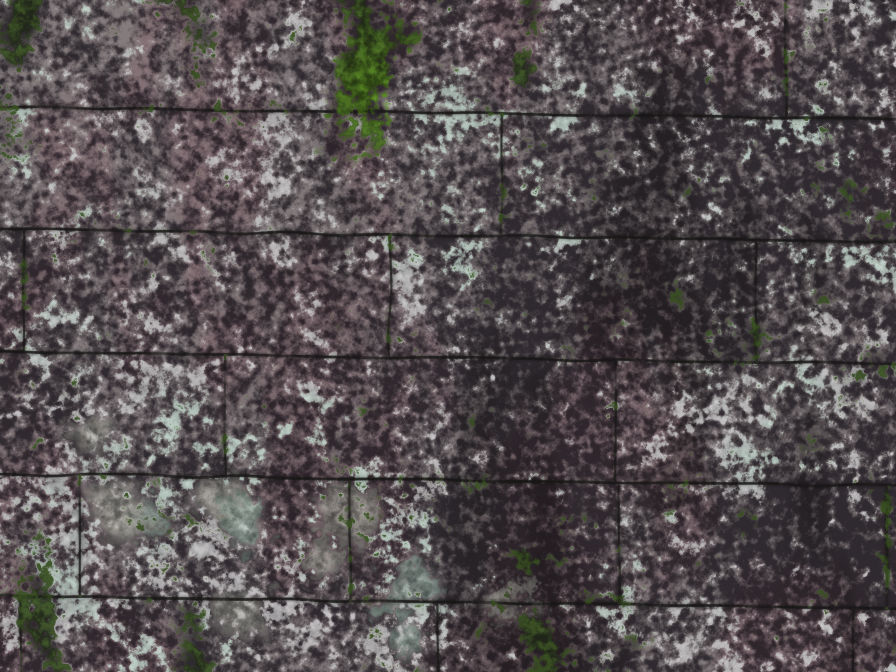
Give the GLSL for this texture, as a Shadertoy shader.

```glsl
float hash(vec2 p) {
    return fract(sin(dot(p, vec2(127.1, 311.7))) * 43758.5453);
}

float noise(vec2 p) {
    vec2 i = floor(p), f = fract(p);
    f = f * f * (3.0 - 2.0 * f);
    return mix(mix(hash(i), hash(i + vec2(1, 0)), f.x),
               mix(hash(i + vec2(0, 1)), hash(i + vec2(1, 1)), f.x), f.y);
}

float fbm(vec2 p) {
    float sum = 0.0, amp = 0.533;
    for (int i = 0; i < 4; i++) {
        sum += amp * noise(p);
        p = mat2(1.6, 1.2, -1.2, 1.6) * p + 17.3;
        amp *= 0.5;
    }
    return sum;
}

// Distance to the nearest whole multiple of a period
float gridDistance(float x, float period) {
    return abs(fract(x / period + 0.5) - 0.5) * period;
}

void mainImage(out vec4 fragColor, in vec2 fragCoord) {
    vec2 p = fragCoord / iResolution.y;
    float pixel = 1.0 / iResolution.y;
    float grain = fbm(mat2(0.8, 0.6, -0.6, 0.8) * p * 105.0);
    float clump = fbm(mat2(0.8, -0.6, 0.6, 0.8) * p * 34.0 + 5.0);
    float broad = fbm(p * 5.0 + 31.0);

    // Slightly sloping courses; each has its own joint offset and block length
    vec2 bond[6] = vec2[6](vec2(0.65, 0.62), vec2(0.52, 0.40), vec2(0.335, 0.58),
                           vec2(0.035, 0.545), vec2(0.746, 0.90), vec2(0.54, 0.63));
    vec2 q = p + 0.005 * (vec2(noise(p * 14.0), noise(p * 14.0 + 40.0)) - 0.5);
    float level = q.y + 0.014 * q.x - 0.113;
    float course = floor(level / 0.182);
    float height = fract(level / 0.182);
    vec2 joint = bond[int(clamp(course + 1.0, 0.0, 5.0))];
    float along = q.x - joint.x;
    float blockTone = hash(vec2(floor(along / joint.y), course)) - 0.5;
    float bedGap = gridDistance(level, 0.182);
    float endGap = gridDistance(along, joint.y);

    // Pitted purple-grey stone
    float tone = 0.8 * grain + 0.2 * clump + 0.32 * (broad - 0.5) + 0.08 * blockTone - 0.07 * (p.x - 0.67);
    vec3 color = mix(vec3(0.185, 0.165, 0.185), vec3(0.52, 0.485, 0.49), smoothstep(0.30, 0.75, tone));
    float rust = smoothstep(0.48, 0.68, fbm(vec2(p.x * 9.0, p.y * 4.0) + 60.0));
    color *= mix(vec3(1.0), vec3(1.0, 0.91, 0.94), rust);

    // Dark water stains running down
    float stain = smoothstep(0.48, 0.70, fbm(vec2(p.x * 10.0, p.y * 3.5) + 12.0));
    color *= 1.0 - 0.24 * stain * smoothstep(0.2, 0.9, p.x);

    // Pale granular lichen crust, denser at lower left and along upper block edges
    float lowerLeft = 1.0 - smoothstep(0.1, 0.95, length(p * vec2(0.9, 1.2)));
    float cover = 0.20 * (broad - 0.5) + 0.07 * lowerLeft + 0.05 * blockTone
                + 0.05 * smoothstep(0.6, 1.0, height) - 0.05 * stain;
    float crust = smoothstep(0.57, 0.70, 0.5 * clump + 0.5 * grain + cover);
    float tint = smoothstep(0.48, 0.68, fbm(p * 6.0 + 80.0));
    vec3 crustColor = mix(vec3(0.64, 0.635, 0.64), vec3(0.62, 0.68, 0.65), tint);
    color = mix(color, crustColor * (0.68 + 0.68 * grain), 0.92 * crust);

    // Round lichen colonies, mostly low on the left
    for (int i = 0; i < 12; i++) {
        float id = float(i);
        vec2 seed = vec2(hash(vec2(id, 3.1)), hash(vec2(id, 8.7)));
        vec2 center = vec2(0.04 + 0.75 * seed.x, 0.02 + 0.40 * seed.y * (1.2 - seed.x));
        float radius = mix(0.016, 0.05, hash(vec2(id, 5.3)));
        float edge = length(p - center) - radius + 0.09 * (clump - 0.5) + 0.07 * (grain - 0.5);
        vec3 colony = mix(vec3(0.57, 0.57, 0.54), vec3(0.56, 0.64, 0.60), step(0.7, hash(vec2(id, 1.9))));
        color = mix(color, colony * (0.5 + grain), 0.68 * (1.0 - smoothstep(-0.018, 0.008, edge)));
    }

    // Open joints with softly shaded lips
    float bed = 1.0 - smoothstep(0.0008, 0.0018 + pixel, bedGap);
    float end = 1.0 - smoothstep(0.0005, 0.0014 + pixel, endGap);
    color *= 0.82 + 0.18 * smoothstep(0.001, 0.008, min(bedGap, endGap));
    float open = smoothstep(0.25, 0.55, clump);
    color = mix(color, vec3(0.09, 0.085, 0.08), max(bed * (0.55 + 0.3 * open), end * (0.25 + 0.5 * open)));

    // Moss in damp columns from the top and bottom, and in upright joints
    float column = gridDistance(p.x - 0.04 + 0.08 * (noise(p * 6.0) - 0.5), 0.25);
    float damp = smoothstep(0.68, 0.98, p.y) + 0.9 * (1.0 - smoothstep(0.02, 0.26, p.y));
    damp *= 1.0 - smoothstep(0.78, 0.92, p.x);
    float glow = exp(-110.0 * dot(p - vec2(0.56, 0.86), p - vec2(0.56, 0.86)));
    float growth = 0.48 * fbm(p * 18.0 + 51.0) + 0.4 * grain
                 + 0.25 * damp * exp(-column * column * 900.0)
                 + 0.05 * glow + 0.13 * exp(-endGap * 180.0);
    float moss = smoothstep(0.585, 0.67, growth);
    vec3 mossColor = mix(vec3(0.12, 0.15, 0.09), vec3(0.21, 0.30, 0.12), smoothstep(0.35, 0.75, grain));
    mossColor = mix(mossColor, vec3(0.27, 0.44, 0.08) * (0.2 + 1.4 * grain), 0.8 * glow);
    color = mix(color, mossColor, 0.92 * moss);

    fragColor = vec4(clamp(color, 0.0, 1.0), 1.0);
}
```
